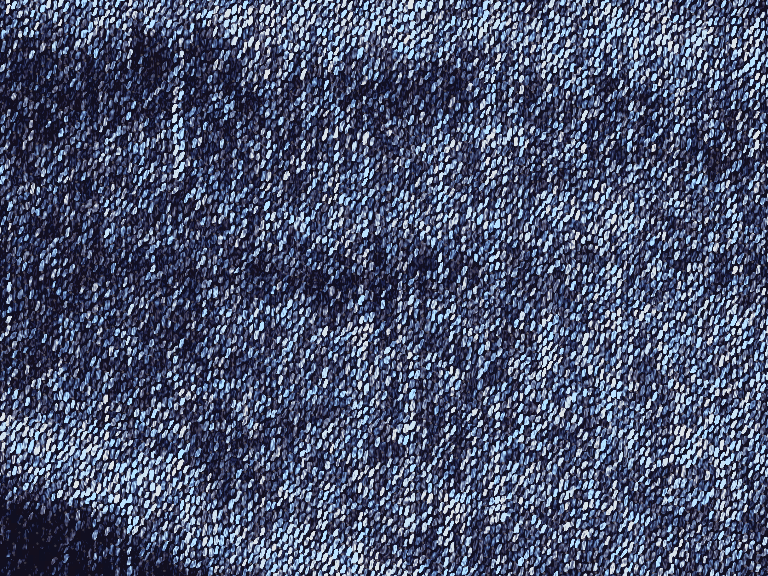
This texture is drawn by a WebGL 1 fragment shader. Its source:

```glsl
precision highp float;
// Worn blue denim: leaning twill stitches, faded folds and pale vertical slubs.

uniform vec2 u_resolution;

float hash(vec2 p) {
  vec3 q = fract(p.xyx * vec3(0.1031, 0.1030, 0.0973));
  q += dot(q, q.yzx + 33.33);
  return fract((q.x + q.y) * q.z);
}

vec2 gradient(vec2 cell) {
  float angle = 6.2832 * hash(cell + 71.0);
  return vec2(cos(angle), sin(angle));
}

// Gradient noise, roughly -0.7 to 0.7
float noise(vec2 p) {
  vec2 i = floor(p), f = fract(p), e = vec2(1.0, 0.0);
  vec2 w = f * f * f * (f * (f * 6.0 - 15.0) + 10.0);
  float low = mix(dot(gradient(i), f), dot(gradient(i + e), f - e), w.x);
  float high = mix(dot(gradient(i + e.yx), f - e.yx), dot(gradient(i + 1.0), f - 1.0), w.x);
  return mix(low, high, w.y);
}

float spot(vec2 p, vec2 centre, vec2 size) {
  vec2 d = (p - centre) / size;
  return exp(-dot(d, d));
}

// Large fades and folds: 0 is unworn indigo, 1 is bleached
float wearAt(vec2 p) {
  vec2 bent = p + 0.035 * vec2(noise(p * 5.0), noise(p * 5.0 + 40.0));
  float topFold = bent.y - 1.01 + 0.075 * bent.x;
  float lowFold = bent.y - 0.24 + 0.4 * bent.x;
  float wear = 0.46 + 0.1 * (p.x - 0.67);
  wear += 0.32 * exp(-topFold * topFold / 0.0045);
  wear += 0.38 * exp(-lowFold * lowFold / 0.005);
  wear -= 0.38 * smoothstep(-0.06, -0.13, lowFold);
  wear -= 0.22 * spot(bent, vec2(0.78, 0.87), vec2(0.4, 0.07));
  wear -= 0.18 * spot(bent, vec2(0.12, 0.83), vec2(0.25, 0.1));
  wear -= 0.22 * spot(bent, vec2(0.45, 0.52), vec2(0.6, 0.05));
  wear -= 0.22 * spot(bent, vec2(1.2, 0.71), vec2(0.25, 0.04));
  wear += 0.2 * spot(bent, vec2(1.02, 0.63), vec2(0.22, 0.05));
  wear += 0.16 * spot(bent, vec2(1.15, 0.28), vec2(0.25, 0.25));
  wear += 0.2 * noise(p * vec2(4.0, 6.0) + 9.0) + 0.14 * noise(p * vec2(11.0, 14.0));
  return wear;
}

// Indigo dye ramp from shadow to bleached cotton
vec3 dye(float v) {
  vec3 c = mix(vec3(0.07, 0.06, 0.12), vec3(0.13, 0.14, 0.28), smoothstep(0.14, 0.30, v));
  c = mix(c, vec3(0.25, 0.25, 0.34), smoothstep(0.30, 0.44, v));
  c = mix(c, vec3(0.33, 0.38, 0.54), smoothstep(0.44, 0.58, v));
  c = mix(c, vec3(0.51, 0.58, 0.70), smoothstep(0.58, 0.74, v));
  return mix(c, vec3(0.82, 0.89, 0.93), smoothstep(0.74, 0.96, v));
}

void main() {
  vec2 p = gl_FragCoord.xy / u_resolution.y;
  float soft = 48.0 / u_resolution.y;

  // Weave grid: each yarn column drops about a third of a stitch
  vec2 weave = p * vec2(100.0, 56.0);
  weave += 0.6 * vec2(noise(p * 9.0 + 3.0), noise(p * 11.0 + 17.0));
  weave.x += 0.3 * noise(weave * vec2(0.5, 0.8) + 31.0);
  float column = floor(weave.x);
  float along = weave.y + column / 3.0 + 0.4 * hash(vec2(column, 5.0));
  along += 0.4 * noise(vec2(column * 0.77, weave.y * 0.4));
  vec2 stitch = vec2(column, floor(along));
  float random = hash(stitch + 13.0);

  // Leaning stitch with frayed outline
  vec2 f = vec2(fract(weave.x), fract(along)) - 0.5;
  f.x -= 0.6 * f.y + 0.16 * (hash(stitch + 29.0) - 0.5);
  float fray = noise(weave * vec2(2.7, 2.3) + 90.0);
  float halfWidth = 0.27 + 0.16 * hash(stitch + 47.0) + 0.2 * fray;
  float halfLength = 0.18 + 0.12 * hash(stitch + 59.0);
  float edge = length(vec2(f.x, 1.8 * max(abs(f.y) - halfLength, 0.0))) - halfWidth;
  float cover = 1.0 - smoothstep(-soft, soft, edge);

  // Yarn brightness from wear, slubs, chance and fibres
  float slubYarn = step(0.78, hash(vec2(column, 151.0)));
  float slub = slubYarn * smoothstep(-0.1, 0.25, noise(vec2(column * 0.77, p.y * 3.0)));
  float fibre = noise(weave * vec2(3.3, 2.4));
  float wear = wearAt(p);
  float yarn = 0.26 + 0.92 * wear + 0.66 * (random - 0.5) + 0.3 * slub + 0.6 * fibre;
  float gap = 0.04 + 0.26 * wear + 0.5 * noise(weave * vec2(2.9, 2.1) + 60.0);
  vec2 centred = p - vec2(0.5 * u_resolution.x / u_resolution.y, 0.5);
  float vignette = 0.16 * dot(centred, centred);
  vec3 color = dye(mix(gap, yarn, cover) - vignette);

  // Some yarns keep a purer blue
  color *= mix(vec3(1.06, 1.0, 0.97), vec3(0.86, 1.0, 1.1), hash(stitch + 107.0));

  // Greyish weft flecks between stitch ends
  float weftRow = floor(along + 0.5);
  vec2 end = vec2(fract(weave.x) - 0.5, 1.8 * (along - weftRow));
  float fleck = 1.0 - smoothstep(-soft, soft, length(end) - 0.2);
  fleck *= step(0.6, hash(vec2(column, weftRow) + 83.0));
  color = mix(color, vec3(0.58, 0.55, 0.58), fleck * (0.3 + 0.5 * clamp(wear, 0.0, 1.0)));

  gl_FragColor = vec4(color, 1.0);
}
```
